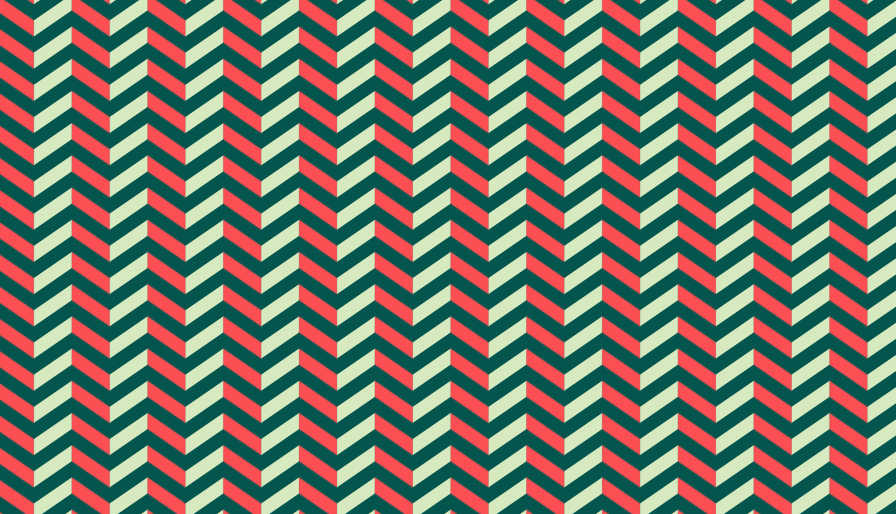
Give the GLSL for this pattern, as a Shadertoy shader.

```glsl
#define COLUMNS 11.825      // red + cream column pairs across
#define ROWS 15.96          // chevrons down
#define PHASE vec2(0.053, -0.823)
#define DROP 0.81           // fall from peak to valley, in rows
#define RED_SOFTNESS 0.048  // edge half-width, in rows
#define CREAM_SOFTNESS 0.024
#define SEAM_WIDTH 0.012    // in column pairs
#define SEAM_STRENGTH 0.22
#define GREEN vec3(0.02, 0.335, 0.31)
#define RED vec3(0.99, 0.31, 0.325)
#define CREAM vec3(0.84, 0.915, 0.75)
#define SEAM vec3(0.43, 0.32, 0.31)

// Signed depth inside the first half of a unit repeat.
float halfBand(float x) {
    return 0.25 - abs(fract(x + 0.25) - 0.5);
}

void mainImage(out vec4 fragColor, in vec2 fragCoord) {
    vec2 uv = fragCoord / iResolution.xy;
    vec2 cell = vec2(uv.x, 1.0 - uv.y) * vec2(COLUMNS, ROWS) + PHASE;
    vec2 pixel = vec2(COLUMNS, ROWS) / iResolution.xy;

    // Alternating columns
    float column = halfBand(cell.x);
    float isRed = smoothstep(-0.6 * pixel.x, 0.6 * pixel.x, column);

    // Stripes folded into a zigzag, peaking at whole columns
    float fold = 1.0 - abs(2.0 * fract(cell.x) - 1.0);
    float stripe = halfBand(cell.y - DROP * fold);
    float softness = max(mix(CREAM_SOFTNESS, RED_SOFTNESS, isRed), 0.6 * pixel.y);
    float ink = smoothstep(-softness, softness, stripe);

    // Faint seam where the two inks meet
    float seamWidth = max(SEAM_WIDTH, pixel.x);
    float seam = SEAM_STRENGTH * (1.0 - smoothstep(0.0, seamWidth, abs(column)));
    vec3 inkColor = mix(mix(CREAM, RED, isRed), SEAM, seam);

    fragColor = vec4(mix(GREEN, inkColor, ink), 1.0);
}
```
